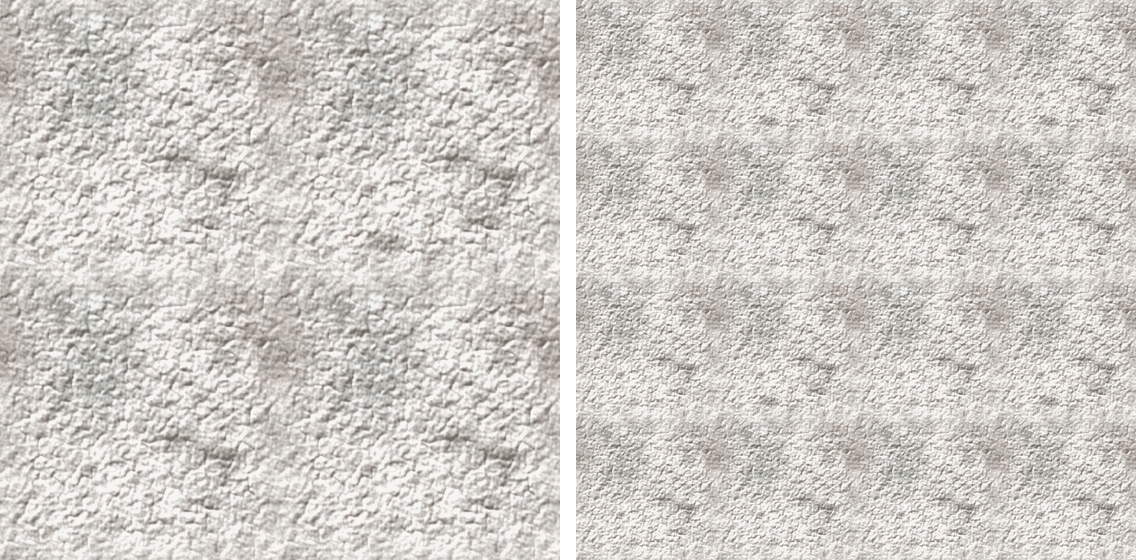
Left, the tile; right, the same tile 2 across and 2 down.
Write a WebGL 1 fragment shader that draws this texture.

```glsl
precision highp float;
// Rough white plaster: two by two repeats of a crumbly, side-lit surface.
// Blended lumps and wrapping gradient noise form a height field; its slope
// towards the light gives the tone, and soft stains darken some areas.

uniform vec2 u_resolution;

const float REPEATS = 2.0;               // tiles across and down
const float LUMPS = 31.0;                // plaster lumps across one tile
const float LUMP_BLEND = 9.0;            // lower is softer between lumps
const float LUMP_HEIGHT = 0.85;
const float WARP_CELLS = 26.0;
const float WARP = 0.030;                // distortion of the lumps, in tiles
const float SWELLS = 15.0;               // broad undulation
const float CRUMBS = 43.0;
const float GRIT = 76.0;
const float GRAIN = 108.0;               // finest speckle
const vec2 LIGHT_DIR = vec2(-0.5, 0.86);
const float LIGHT_STEP = 0.005;          // half span of the slope, in tiles
const float RELIEF = 1.2;
const float OCCLUSION = 0.30;
const float BASE_TONE = 0.725;
const float FADE_WIDTH = 0.13;           // smoother band round each tile
const float FADED_RELIEF = 0.60;
const vec3 SHADOW = vec3(0.46, 0.43, 0.40);
const vec3 PLASTER = vec3(0.97, 0.96, 0.95);
const vec3 WARM = vec3(0.012, -0.004, -0.006);

vec2 hash2(vec2 cell) {
  vec3 q = fract(cell.xyx * vec3(0.1031, 0.1030, 0.0973));
  q += dot(q, q.yzx + 33.33);
  return fract((q.xx + q.yz) * q.zy);
}

// Dot product of a wrapped lattice gradient with the offset from its corner
float corner(vec2 cell, vec2 offset, float period) {
  float angle = 6.28319 * hash2(mod(cell, period) + period).x;
  return dot(vec2(cos(angle), sin(angle)), offset);
}

// Gradient noise over one tile, with a whole number of cells
float noise(vec2 tile, float period) {
  vec2 p = tile * period;
  vec2 i = floor(p);
  vec2 f = p - i;
  vec2 w = f * f * f * (f * (f * 6.0 - 15.0) + 10.0);
  vec2 e = vec2(1.0, 0.0);
  float low = mix(corner(i, f, period), corner(i + e, f - e, period), w.x);
  float high = mix(corner(i + e.yx, f - e.yx, period),
                   corner(i + 1.0, f - 1.0, period), w.x);
  return mix(low, high, w.y);
}

// Rounded domes, blended so that they melt into each other
float lumps(vec2 tile, float period) {
  vec2 p = tile * period;
  vec2 i = floor(p);
  float sum = 0.0;
  for (int y = -1; y <= 1; y++) {
    for (int x = -1; x <= 1; x++) {
      vec2 cell = i + vec2(float(x), float(y));
      vec2 d = cell + hash2(mod(cell, period) + 7.0) - p;
      sum += exp(-LUMP_BLEND * dot(d, d));
    }
  }
  return 1.0 + log(sum + 0.0001) / LUMP_BLEND;
}

float height(vec2 tile) {
  vec2 bend = vec2(noise(tile, WARP_CELLS), noise(tile + 0.37, WARP_CELLS));
  return LUMP_HEIGHT * lumps(tile + WARP * bend, LUMPS)
       + 0.5 * noise(tile, SWELLS) + 0.45 * noise(tile, CRUMBS)
       + 0.22 * noise(tile, GRIT);
}

// Soft wrapped spot
float stain(vec2 p, vec2 centre, vec2 size) {
  vec2 d = (fract(p - centre + 0.5) - 0.5) / size;
  return exp(-dot(d, d));
}

void main() {
  vec2 uv = gl_FragCoord.xy / u_resolution;
  vec2 tile = fract(uv * REPEATS);

  // Slope towards the light and depth of the hollows
  vec2 toLight = LIGHT_DIR * LIGHT_STEP;
  float behind = height(tile - toLight);
  float ahead = height(tile + toLight);
  float relief = RELIEF * (behind - ahead)
               + OCCLUSION * (0.5 * (behind + ahead) - 0.67);

  // Flatter relief near the tile borders
  vec2 border = min(tile, 1.0 - tile);
  float rough = smoothstep(0.0, FADE_WIDTH, min(border.x, border.y));
  relief *= mix(FADED_RELIEF, 1.0, rough);

  // Stains shared by every tile
  float green = stain(tile, vec2(0.34, 0.65), vec2(0.13, 0.14))
              + 0.7 * stain(tile, vec2(0.30, 0.88), vec2(0.18, 0.09));
  float brown = stain(tile, vec2(0.0, 0.76), vec2(0.12, 0.19))
              + 0.7 * stain(tile, vec2(0.84, 0.88), vec2(0.10, 0.08));
  float pits = stain(tile, vec2(0.62, 0.43), vec2(0.06, 0.04))
             + 0.8 * stain(tile, vec2(0.81, 0.36), vec2(0.08, 0.04));
  float pale = stain(tile, vec2(0.40, 0.22), vec2(0.30, 0.15))
             + 0.6 * stain(tile, vec2(0.64, 0.85), vec2(0.10, 0.16));

  // Extra wear in the upper right repeat only
  pits += stain(uv, vec2(0.68, 0.57), vec2(0.03, 0.02))
        + 0.7 * stain(uv, vec2(0.77, 0.53), vec2(0.04, 0.02))
        + 0.6 * stain(uv, vec2(0.84, 0.62), vec2(0.05, 0.025));

  // Tone and slight tint
  float mottle = 0.20 * noise(tile, 6.0) + 0.25 * noise(tile, 12.0);
  float tone = BASE_TONE + relief + mottle + 0.18 * noise(tile, GRAIN)
             - 0.22 * green - 0.22 * brown - 0.36 * pits + 0.11 * pale;
  vec3 color = mix(SHADOW, PLASTER, clamp(tone, 0.0, 1.0));
  color += WARM * (0.6 * brown - green + noise(tile + 0.21, 18.0));
  gl_FragColor = vec4(color, 1.0);
}
```
